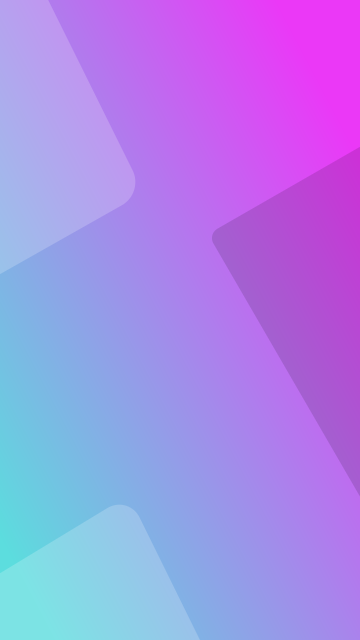
Write a WebGL 2 fragment shader that draws this background.

```glsl
#version 300 es
precision highp float;

uniform vec2 u_resolution;
out vec4 fragColor;

// Signed distance to a rounded corner between two edges with outward normals
float roundedCorner(vec2 p, vec2 tip, vec2 normalA, vec2 normalB, float radius) {
    vec2 center = tip - radius * (normalA + normalB) / (1.0 + dot(normalA, normalB));
    vec2 q = vec2(dot(p - center, normalA), dot(p - center, normalB));
    return length(max(q, 0.0)) + min(max(q.x, q.y), 0.0) - radius;
}

// Antialiased coverage, one pixel wide
float coverage(float dist) {
    return clamp(0.5 - dist * u_resolution.y, 0.0, 1.0);
}

void main() {
    // Canvas height is one unit
    vec2 p = gl_FragCoord.xy / u_resolution.y;

    // Diagonal gradient from cyan to magenta
    float blend = clamp((dot(p, vec2(0.885, 0.466)) - 0.076) / 0.771, 0.0, 1.0);
    vec3 cyan = vec3(0.36, 0.865, 0.87);
    vec3 magenta = vec3(0.92, 0.22, 0.97);
    vec3 color = mix(cyan, magenta, blend);

    // Pale cards at the upper and lower left
    float upperCard = roundedCorner(p, vec2(0.2246, 0.6987),
        vec2(0.896, 0.444), vec2(0.492, -0.870), 0.039);
    float lowerCard = roundedCorner(p, vec2(0.2009, 0.2263),
        vec2(0.897, 0.442), vec2(-0.519, 0.855), 0.039);
    color = mix(color, vec3(1.0), 0.2 * coverage(min(upperCard, lowerCard)));

    // Dark card at the right
    float darkCard = roundedCorner(p, vec2(0.325, 0.6342),
        vec2(-0.865, -0.501), vec2(-0.498, 0.867), 0.017);
    color *= 1.0 - 0.13 * coverage(darkCard);

    fragColor = vec4(color, 1.0);
}
```
